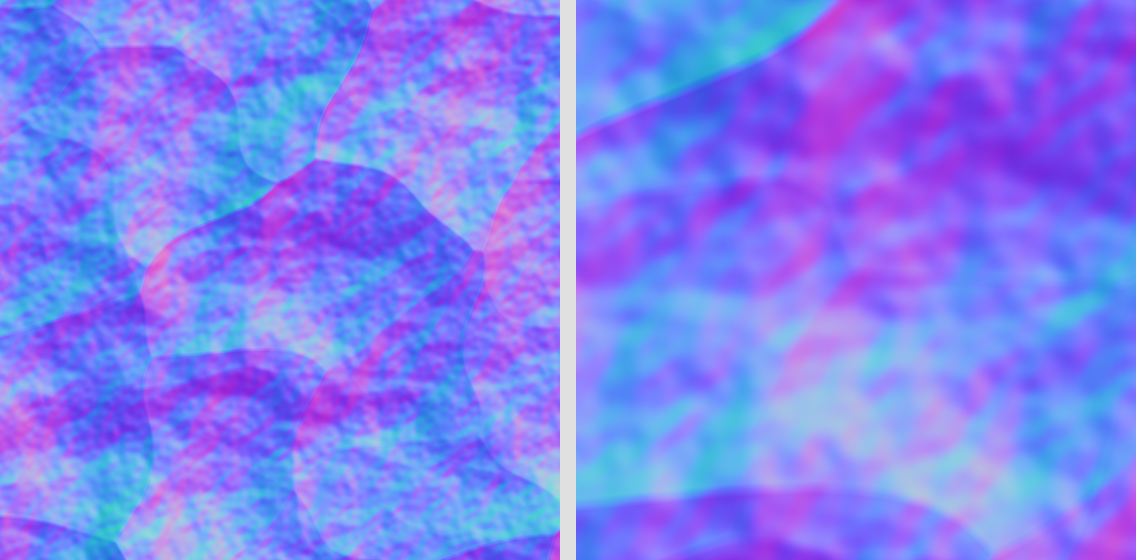
Left, the full canvas; right, a detail of the centre.
Reproduce this texture map procedurally as a WebGL 2 fragment shader.

```glsl
#version 300 es
precision highp float;
// Tangent-space normal map of rough rock: curved facets, sharp ridges, fine lumps.

uniform vec2 u_resolution;
out vec4 fragColor;

const float FACET_SCALE = 3.3;     // large cells across the canvas
const float FACET_SLOPE = 0.27;
const float CHIP_SCALE = 7.1;      // smaller cells on the facets
const float CHIP_SLOPE = 0.09;
const float LUMP_SCALE = 3.7;      // coarsest noise octave
const float LUMP_SLOPE = 0.24;
const float LUMP_FALLOFF = 0.95;   // slope kept from octave to octave
const int LUMP_OCTAVES = 5;
const float WARP = 0.035;          // bending of the ridges
const float SOFTNESS = 0.004;      // half width of the slope sample
const vec2 GRAIN = vec2(0.87, 1.12); // stretch along the rising diagonal
const mat2 DIAGONAL = mat2(0.7071, -0.7071, 0.7071, 0.7071);
const mat2 OCTAVE_TURN = mat2(0.8, 0.6, -0.6, 0.8);

vec2 hash2(vec2 cell) {
    vec3 p = fract(cell.xyx * vec3(0.1031, 0.1030, 0.0973));
    p += dot(p, p.yzx + 33.33);
    return fract((p.xx + p.yz) * p.zy);
}

float cornerSlope(vec2 cell, vec2 corner, vec2 f) {
    return dot(hash2(cell + corner) * 2.0 - 1.0, f - corner);
}

float gradientNoise(vec2 p) {
    vec2 cell = floor(p);
    vec2 f = p - cell;
    vec2 w = f * f * f * (f * (f * 6.0 - 15.0) + 10.0);
    float low = mix(cornerSlope(cell, vec2(0, 0), f), cornerSlope(cell, vec2(1, 0), f), w.x);
    float high = mix(cornerSlope(cell, vec2(0, 1), f), cornerSlope(cell, vec2(1, 1), f), w.x);
    return mix(low, high, w.y);
}

// Squared distance to the nearest cell point: bowls that meet in ridges.
float cellular(vec2 p) {
    vec2 cell = floor(p);
    float nearest = 8.0;
    for (int y = -1; y <= 1; y++) {
        for (int x = -1; x <= 1; x++) {
            vec2 neighbour = cell + vec2(x, y);
            vec2 offset = neighbour + hash2(neighbour + 57.0) - p;
            nearest = min(nearest, dot(offset, offset));
        }
    }
    return nearest;
}

float lumps(vec2 p) {
    float sum = 0.0;
    float scale = LUMP_SCALE;
    float slope = LUMP_SLOPE;
    for (int i = 0; i < LUMP_OCTAVES; i++) {
        sum += gradientNoise(p * scale + 19.0) * slope / scale;
        p = OCTAVE_TURN * p;
        scale *= 2.0;
        slope *= LUMP_FALLOFF;
    }
    return sum;
}

float rockHeight(vec2 uv) {
    vec2 p = GRAIN * (DIAGONAL * uv) + 5.0;
    vec2 bent = p + WARP * (sin(p.yx * 11.0 + 1.3) + 0.4 * sin(p.yx * 23.0 + p * 9.0));
    float facets = cellular(bent * FACET_SCALE) * FACET_SLOPE / FACET_SCALE;
    float chips = cellular(bent * CHIP_SCALE + 31.0) * CHIP_SLOPE / CHIP_SCALE;
    return facets + chips + lumps(p);
}

void main() {
    vec2 uv = gl_FragCoord.xy / min(u_resolution.x, u_resolution.y);

    // Slope by central differences, wide enough to smooth the ridges.
    vec2 e = vec2(SOFTNESS, 0.0);
    vec2 slope = vec2(rockHeight(uv + e.xy) - rockHeight(uv - e.xy),
                      rockHeight(uv + e.yx) - rockHeight(uv - e.yx)) / (2.0 * SOFTNESS);

    // Pack the unit normal into colour.
    vec3 normal = normalize(vec3(-slope, 1.0));
    fragColor = vec4(normal * 0.5 + 0.5, 1.0);
}
```
